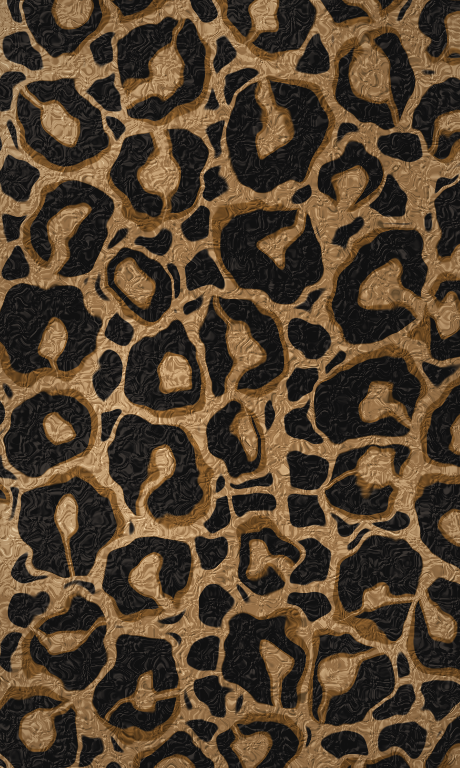
This pattern is drawn by a Shadertoy shader. Its source:

```glsl
// Leopard rosettes in black leather on crumpled gold foil.

const float CELLS_HIGH = 7.5;
const vec3 INK        = vec3(0.062, 0.062, 0.064);
const vec3 INK_SHEEN  = vec3(0.23, 0.21, 0.195);
const vec3 GOLD_DARK  = vec3(0.36, 0.275, 0.17);
const vec3 GOLD_MID   = vec3(0.59, 0.44, 0.28);
const vec3 GOLD_LIGHT = vec3(0.76, 0.62, 0.45);
const vec3 GOLD_GLINT = vec3(0.94, 0.84, 0.68);
const vec3 HALO       = vec3(0.43, 0.285, 0.125);

struct Rosette {
    vec2 cell;     // lattice id
    vec2 local;    // position relative to the centre
    float depth;   // positive inside the outline
    float spare;   // positive in the room left between rosettes
};

vec2 hash22(vec2 p) {
    vec3 q = fract(vec3(p.xyx) * vec3(0.1031, 0.1030, 0.0973));
    q += dot(q, q.yzx + 33.33);
    return fract((q.xx + q.yz) * q.zy);
}

float noise(vec2 p) {
    vec2 i = floor(p), f = fract(p);
    f = f * f * (3.0 - 2.0 * f);
    float low  = mix(hash22(i).x, hash22(i + vec2(1, 0)).x, f.x);
    float high = mix(hash22(i + vec2(0, 1)).x, hash22(i + vec2(1, 1)).x, f.x);
    return mix(low, high, f.y);
}

vec2 noiseOffset(vec2 p) {
    return vec2(noise(p), noise(p + 47.3)) - 0.5;
}

vec2 rotate(vec2 p, float angle) {
    float c = cos(angle), s = sin(angle);
    return vec2(c * p.x - s * p.y, s * p.x + c * p.y);
}

float smoothMin(float a, float b, float k) {
    float h = max(k - abs(a - b), 0.0) / k;
    return min(a, b) - h * h * k * 0.25;
}

float segmentDistance(vec2 p, vec2 a, vec2 b) {
    vec2 ab = b - a;
    return length(p - a - ab * clamp(dot(p - a, ab) / dot(ab, ab), 0.0, 1.0));
}

float cover(float depth, float blur) {
    return smoothstep(-blur, blur, depth);
}

// Jittered, column-staggered ellipses that push each other apart.
Rosette findRosette(vec2 p, float gap) {
    Rosette r;
    float best = -9.0, second = -9.0, total = 0.0;
    for (int y = -2; y <= 2; y++)
    for (int x = -2; x <= 2; x++) {
        vec2 cell = floor(p) + vec2(x, y);
        vec2 rnd = hash22(cell + 11.0), size = hash22(cell + 71.0);
        vec2 centre = cell + vec2(0.5, 0.25 + 0.5 * mod(cell.x, 2.0)) + 0.42 * (rnd - 0.5);
        vec2 q = rotate(p - centre, 1.3 * (size.y - 0.5));
        float radius = mix(0.40, 0.55, size.x) - 0.08 * step(size.x, 0.15);
        float inside = radius - length(q * vec2(1.12, 0.91));
        total += exp(20.0 * inside);
        second = max(second, min(best, inside));
        if (inside > best) { best = inside; r.cell = cell; r.local = q; }
    }
    r.depth = smoothMin(best, 0.5 * (best - second) - gap, 0.09);
    r.spare = -log(total) / 20.0 - 0.045;
    return r;
}

// Small separate blobs; positive inside.
float blobs(vec2 p, float radius, float gap) {
    float near = 9.0, next = 9.0;
    for (int y = -1; y <= 1; y++)
    for (int x = -1; x <= 1; x++) {
        vec2 cell = floor(p) + vec2(x, y);
        float d = length(p - cell - 0.5 - 0.5 * (hash22(cell + 401.0) - 0.5));
        next = min(next, max(near, d));
        near = min(near, d);
    }
    return smoothMin(radius - near, 0.5 * (next - near) - gap, 0.1);
}

// Open centre with channels breaking through the ring; positive inside.
float ringOpening(vec2 q, vec2 cell) {
    vec2 a = hash22(cell + 131.0), b = hash22(cell + 191.0);
    vec2 c = 0.14 * (hash22(cell + 239.0) - 0.5);
    float core = mix(0.14, 0.21, a.x) - length((q - c) * vec2(1.2, 0.82));
    vec2 dir = rotate(vec2(0.7, 0.0), 6.2832 * a.y);
    float wide = mix(0.03, 0.085, b.x) - step(b.x, 0.25) - segmentDistance(q, c, c + dir);
    vec2 side = rotate(dir, mix(1.6, 4.2, b.y));
    float thin = 0.035 - step(b.y, 0.65) - segmentDistance(q, c, c + side);
    return -smoothMin(-core, -max(wide, thin), 0.08);
}

float foilHeight(vec2 p) {
    return 2.0 * abs(noise(p * 19.0) - 0.5) + 1.4 * abs(noise(rotate(p, 0.7) * 42.0) - 0.5);
}

// Slope of the creases toward the light.
float foilLight(vec2 p) {
    vec2 q = p + 0.13 * noiseOffset(p * 10.0);
    vec2 toLight = vec2(-0.007, 0.008);
    return foilHeight(q - toLight) - foilHeight(q + toLight);
}

vec3 goldTone(float tone) {
    vec3 c = mix(GOLD_DARK, GOLD_MID, smoothstep(0.0, 0.5, tone));
    c = mix(c, GOLD_LIGHT, smoothstep(0.5, 0.85, tone));
    return mix(c, GOLD_GLINT, smoothstep(0.9, 1.3, tone));
}

void mainImage(out vec4 fragColor, in vec2 fragCoord) {
    vec2 p = fragCoord / iResolution.y * CELLS_HIGH;
    vec2 fromMiddle = fragCoord / iResolution.xy - 0.5;
    float blur = 0.9 * CELLS_HIGH / iResolution.y;

    // Wavy outlines
    vec2 wavy = p + 0.17 * noiseOffset(p * 3.8) + 0.05 * noiseOffset(p * 9.0);
    Rosette r = findRosette(wavy, 0.035);
    float opening = ringOpening(r.local, r.cell);
    float spot = smoothMin(r.spare, 0.45 * blobs(wavy * 2.2, 0.45, 0.08), 0.04);

    // The halo shows as a crescent on one side of each ring
    vec2 haloDir = rotate(vec2(1.0, 0.0), 6.2832 * hash22(r.cell + 307.0).x);
    float inset = 0.005 + 0.08 * smoothstep(-0.1, 0.4, dot(r.local, haloDir));
    float ring = min(r.depth - inset, -opening);
    float ink = cover(max(ring, spot), blur);
    float halo = cover(r.depth, blur) * (1.0 - cover(opening - 0.03, blur));

    // Foil lighting with a broad sheen and darker corners
    float crease = foilLight(p);
    float sheen = noise(p * 0.8 + 5.0) - 0.5;
    float shade = 1.06 - 0.45 * dot(fromMiddle, fromMiddle);
    vec3 gold = goldTone(0.64 + 0.5 * crease + 0.4 * sheen);
    vec3 brown = HALO * (1.0 + 0.45 * crease + 0.2 * sheen);
    vec3 leather = mix(INK, INK_SHEEN, smoothstep(0.4, 1.0, 0.57 + 0.5 * crease + 0.2 * sheen));

    vec3 color = mix(mix(gold, brown, 0.9 * halo) * shade, leather, ink);
    fragColor = vec4(color, 1.0);
}
```
